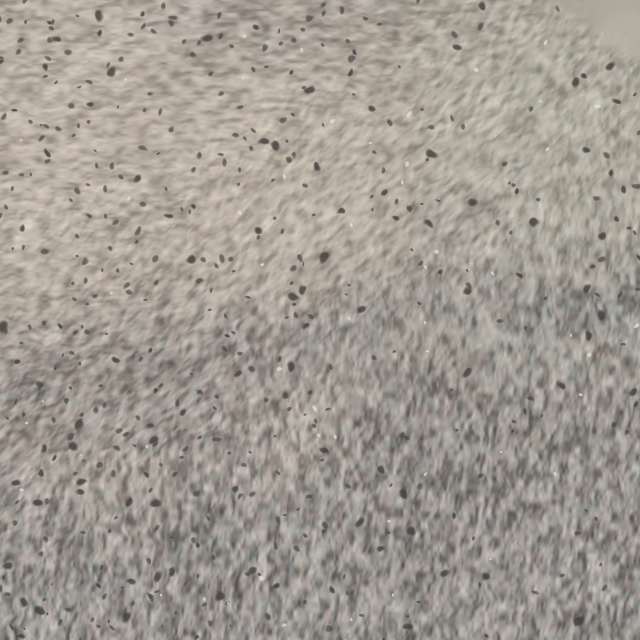
Reproduce this texture procedurally as a Shadertoy shader.

```glsl
// Weathered sandy concrete: warm and finely rippled above, grey and coarser below.
// Stretched noise turns from level to upright ripples across the canvas;
// cellular scatter adds dark pits and pale glints, and one corner is worn smooth.

float hash(vec2 p) {
    vec3 q = fract(vec3(p.xyx) * 0.1031);
    q += dot(q, q.yzx + 33.33);
    return fract((q.x + q.y) * q.z);
}

float noise(vec2 p) {
    vec2 cell = floor(p), f = fract(p);
    f = f * f * (3.0 - 2.0 * f);
    float low = mix(hash(cell), hash(cell + vec2(1, 0)), f.x);
    float high = mix(hash(cell + vec2(0, 1)), hash(cell + vec2(1, 1)), f.x);
    return mix(low, high, f.y);
}

// Centred ripples running along the given angle, with a finer octave on top
float ripples(vec2 p, float angle, vec2 density) {
    float c = cos(angle), s = sin(angle);
    vec2 q = vec2(c * p.x + s * p.y, c * p.y - s * p.x) + 7.0;
    q.y += 0.006 * noise(q * 45.0);
    float broad = noise(q * density) - 0.5;
    float fine = noise(q * density * 1.9 + 31.0) - 0.5;
    return broad + 0.55 * fine;
}

// Coverage by soft irregular dots, at most one per cell
float specks(vec2 p, float cells, float chance, float size) {
    vec2 q = p * cells, home = floor(q);
    float cover = 0.0;
    for (int y = -1; y <= 1; y++) {
        for (int x = -1; x <= 1; x++) {
            vec2 id = home + vec2(x, y) + cells * 3.0;
            vec2 spot = id - cells * 3.0 + vec2(hash(id + 11.3), hash(id + 47.9));
            float turn = 6.283 * hash(id + 83.1);
            vec2 d = q - spot;
            d = vec2(cos(turn) * d.x + sin(turn) * d.y, cos(turn) * d.y - sin(turn) * d.x);
            float radius = size * cells * mix(0.55, 1.25, hash(id + 5.7));
            float dist = length(d * vec2(0.8, 1.2)) / radius;
            float present = step(hash(id + 19.4), chance);
            cover = max(cover, present * (1.0 - smoothstep(0.5, 1.3, dist)));
        }
    }
    return cover;
}

void mainImage(out vec4 fragColor, in vec2 fragCoord) {
    vec2 uv = fragCoord / iResolution.xy;
    vec2 wobble = vec2(noise(uv * 90.0), noise(uv * 90.0 + 57.0)) - 0.5;
    float cloud = noise(uv * 4.5 + 3.0) * 0.6 + noise(uv * 12.0 + 9.0) * 0.4 - 0.5;
    float blotch = noise(uv * 26.0 + 15.0) - 0.5;

    // Broad colour: grey foot, warm top, faintly green on the right
    float light = smoothstep(0.12, 0.72, uv.y - 0.17 * uv.x + 0.08 + 0.3 * cloud);
    vec3 warm = vec3(0.715, 0.675, 0.632);
    vec3 olive = vec3(0.685, 0.668, 0.622);
    warm = mix(warm, olive, smoothstep(0.45, 0.85, uv.x + 0.15 * cloud));
    vec3 col = mix(vec3(0.585, 0.568, 0.548), warm, light);

    // Bluish stains: a slanted band and a smudge along the top edge
    float across = (uv.y - 0.41 - 0.13 * uv.x) / 0.075;
    float stain = exp(-across * across) * smoothstep(-0.25, 0.3, cloud + 0.5 * blotch);
    vec2 smudge = (uv - vec2(0.45, 0.98)) / vec2(0.22, 0.09);
    stain += 0.8 * exp(-dot(smudge, smudge)) * (0.8 + blotch);
    col -= stain * vec3(0.095, 0.083, 0.066);
    col += 0.055 * cloud + 0.045 * blotch;

    // Worn corner without ripples
    float corner = uv.x * 0.6 + uv.y + 0.04 * cloud;
    float smoothArea = smoothstep(1.49, 1.525, corner);
    float rough = 1.0 - 0.92 * smoothArea;

    // Ripple direction is a blend of three fixed angles
    float turn = clamp(0.7 * uv.x - uv.y + 0.75 + 0.3 * cloud, 0.0, 1.0);
    vec3 weight = max(vec3(0.0), 1.0 - abs(turn - vec3(0.1, 0.45, 0.8)) / 0.35);
    weight /= length(weight) + 0.001;
    float relief = dot(weight, vec3(
        ripples(uv, 0.04, vec2(55, 135)),
        ripples(uv, 0.8, vec2(62, 130)),
        ripples(uv, 1.45, vec2(62, 135))));
    float depth = mix(0.31, 0.19, light) + 0.05 * stain;
    relief = relief > 0.0 ? relief * 0.85 : relief * 1.15;
    col += rough * depth * relief * vec3(1.0, 0.99, 0.96);

    // Tinted grains, stronger in the grey part
    float tint = noise(uv * vec2(150, 110) + 71.0) - 0.5;
    col += rough * mix(0.04, 0.018, light) * tint * vec3(1.0, -0.3, -0.7);

    // Dark pits in two sizes, denser on the left
    vec2 pitted = uv + 0.005 * wobble;
    float leftward = 1.0 - smoothstep(0.1, 0.75, uv.x);
    float pits = specks(pitted, 24.0, 0.17 + 0.12 * leftward, 0.0062);
    pits = max(pits, 0.8 * specks(pitted + 0.37, 48.0, 0.08 + 0.17 * leftward, 0.0041));
    col = mix(col, vec3(0.27, 0.25, 0.245), 0.83 * pits * rough);

    // Small pale glints
    float glints = specks(uv + 0.004 * wobble + 0.71, 38.0, 0.045, 0.0031);
    col = mix(col, vec3(0.9, 0.89, 0.86), 0.75 * glints * rough);

    fragColor = vec4(clamp(col, 0.0, 1.0), 1.0);
}
```
